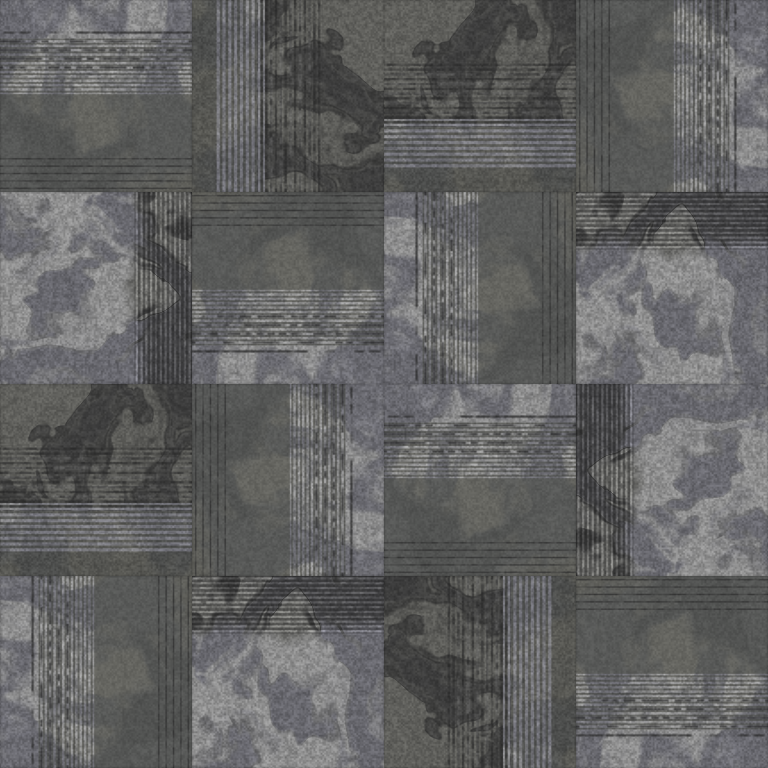
Write a three.js fragment shader that draws this texture.

```glsl
// Four by four carpet tiles: three marbled, pinstriped designs laid in quarter turns
varying vec2 vUv;

float hash(vec2 p) {
  p = fract(p * vec2(0.1031, 0.1137));
  p += dot(p, p.yx + 33.33);
  return fract((p.x + p.y) * p.x * 7.31);
}

float noise(vec2 p) {
  vec2 i = floor(p), f = fract(p);
  f = f * f * (3.0 - 2.0 * f);
  return mix(mix(hash(i), hash(i + vec2(1.0, 0.0)), f.x),
             mix(hash(i + vec2(0.0, 1.0)), hash(i + 1.0), f.x), f.y);
}

float fbm(vec2 p) {
  float sum = 0.0, amp = 0.53;
  for (int i = 0; i < 4; i++) {
    sum += amp * noise(p);
    p = mat2(1.6, 1.2, -1.2, 1.6) * p + 7.3;
    amp *= 0.5;
  }
  return sum;
}

// Soft-edged band from a to b
float band(float x, float a, float b) {
  return smoothstep(a - 0.004, a + 0.004, x) * (1.0 - smoothstep(b - 0.004, b + 0.004, x));
}

// Pinstripes across s, each worn irregularly along its length
float stripes(vec2 p, float count, float halfWidth, float wear) {
  float x = p.x * count;
  float line = 1.0 - smoothstep(halfWidth - 0.14, halfWidth + 0.14, abs(fract(x) - 0.5));
  float thread = noise(vec2(floor(x) * 5.0 + 3.0, p.y * 34.0));
  return line * mix(1.0, smoothstep(0.2, 0.65, thread), wear);
}

// Code of a tile: design * 4 + quarter turn
float tileCode(vec2 cell) {
  vec4 row = cell.y < 0.5 ? vec4(2, 9, 6, 3)
           : cell.y < 1.5 ? vec4(5, 0, 1, 10)
           : cell.y < 2.5 ? vec4(8, 3, 2, 9) : vec4(1, 4, 5, 0);
  return dot(row, 1.0 - step(0.5, abs(vec4(0, 1, 2, 3) - cell.x)));
}

void main() {
  vec2 cell = min(floor(vUv * 4.0), 3.0);
  vec2 f = vUv * 4.0 - cell;
  float code = tileCode(cell);
  float design = floor(code / 4.0 + 0.01);
  float turn = code - design * 4.0;

  // Local frame: p.x runs across the stripes, p.y along them
  vec2 p = turn < 0.5 ? f
         : turn < 1.5 ? vec2(f.y, 1.0 - f.x)
         : turn < 2.5 ? 1.0 - f : vec2(1.0 - f.y, f.x);
  float s = p.x;

  // Marble flow from warped noise
  vec2 q = p * vec2(1.7, 2.5) + design * 17.0 + 4.0;
  vec2 warp = vec2(fbm(q + 2.7), fbm(q + 9.1)) - 0.5;
  float flow = fbm(q * 1.15 + warp * 3.4);
  float cloud = fbm(q * 0.9 + warp * 1.8 + 21.0);
  float vein = 1.0 - smoothstep(0.0, 0.045, abs(flow - 0.47));

  vec3 plain = mix(vec3(0.345, 0.35, 0.345), vec3(0.395, 0.395, 0.375), smoothstep(0.42, 0.6, flow));
  plain -= 0.025 * smoothstep(0.5, 0.6, cloud);
  vec3 pale = mix(vec3(0.41, 0.41, 0.435), vec3(0.56), smoothstep(0.4, 0.53, flow));
  pale = mix(pale, vec3(0.42, 0.42, 0.45), 0.75 * smoothstep(0.52, 0.62, cloud));
  vec3 dark = mix(vec3(0.24), vec3(0.375, 0.375, 0.36), smoothstep(0.36, 0.54, flow));
  dark = mix(dark, vec3(0.19), 0.65 * vein * smoothstep(0.4, 0.52, cloud));

  vec3 col;
  float roughness;
  if (design < 0.5) {
    // Half plain, half pale, joined by pinstripes
    float paleSide = smoothstep(0.506, 0.514, s);
    col = mix(plain, pale, paleSide);
    float pin = stripes(p, 44.0, 0.27, 0.35);
    col = mix(col, mix(plain * 0.95, pale * 1.07, pin), band(s, 0.51, 0.8) * 0.85);
    float dash = stripes(p + vec2(0.011, 0.0), 22.0, 0.13, 1.0);
    col = mix(col, vec3(0.16), dash * band(s, 0.61, 0.84) * 0.7);
    col = mix(col, vec3(0.19), stripes(p, 26.0, 0.09, 0.5) * band(s, 0.0, 0.18) * 0.85);
    roughness = mix(0.25, 0.42, paleSide);
  } else if (design < 1.5) {
    // Plain margin, bright stripes, then dark marble
    col = mix(plain * 0.94, dark, smoothstep(0.121, 0.129, s));
    float bright = stripes(p, 33.0, 0.27, 0.25);
    col = mix(col, mix(plain * 0.97, pale * 1.08, bright), band(s, 0.125, 0.38));
    float shadow = stripes(p, 40.0, 0.25, 0.6);
    col = mix(col, vec3(0.17), shadow * band(s, 0.34, 0.68) * 0.65);
    col += 0.1 * stripes(p + vec2(0.012, 0.0), 20.0, 0.14, 0.8) * band(s, 0.38, 0.62);
    roughness = 0.4;
  } else {
    // Pale marble with a dark, striped border
    pale = mix(pale, vec3(0.38), 0.55 * vein * smoothstep(0.42, 0.54, cloud));
    float border = smoothstep(0.66, 0.75, s + (flow - 0.5) * 0.3);
    col = mix(pale, mix(dark, pale * 0.78, 0.35), border);
    col = mix(col, vec3(0.2), border * vein * 0.65);
    float pin = stripes(p, 40.0, 0.23, 0.5);
    col = mix(col, col * mix(0.82, 1.32, pin), band(s, 0.7, 1.1));
    roughness = 0.42;
  }

  // Looped yarn grain, faint stitch rows and tile seams
  float grain = 0.65 * noise(vUv * 430.0) + 0.35 * noise(vUv * 210.0 + 50.0) - 0.5;
  col *= 1.0 + roughness * grain;
  col *= 1.0 - 0.1 * stripes(p, 9.0, 0.02, 1.0) * step(0.3, roughness);
  vec2 edge = min(f, 1.0 - f);
  col *= 0.88 + 0.12 * smoothstep(0.0, 0.012, min(edge.x, edge.y));
  gl_FragColor = vec4(col, 1.0);
}
```
